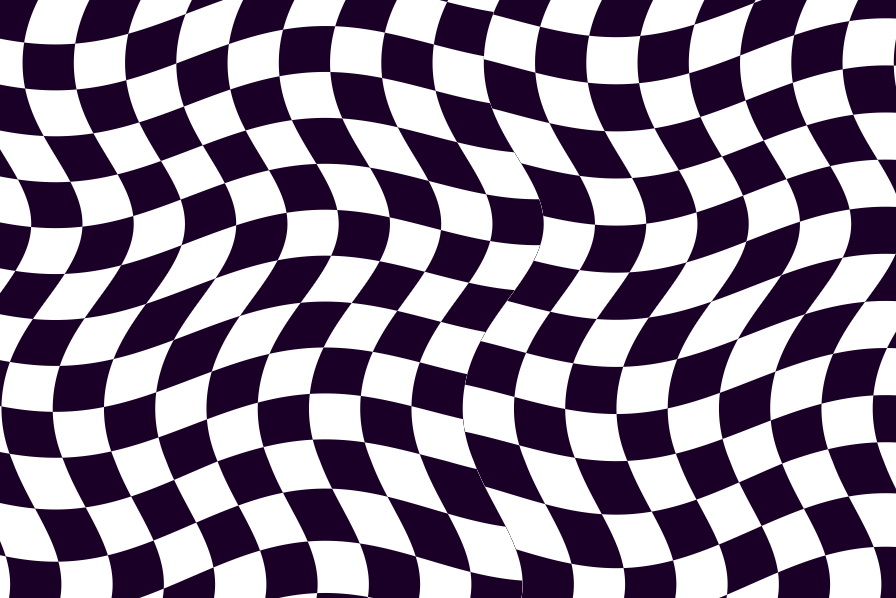
A Shadertoy shader for this pattern:

```glsl
// Wavy two-tone checkerboard whose rows slip along one curved column line.

// Lengths are fractions of the canvas height, measured from the top left.
const vec3  INK   = vec3(0.10, 0.00, 0.15);
const vec3  PAPER = vec3(1.0);
const float TAU   = 6.2831853;

const vec2  CELL        = vec2(0.0857, 0.0768); // column width, row height
const vec2  GRID_ORIGIN = vec2(0.0742, 0.0396);
const vec2  WAVE_SIZE   = vec2(0.0586, 0.0410); // sideways, vertical sway
const vec2  WAVE_PERIOD = vec2(0.578, 0.805);
const vec2  WAVE_CREST  = vec2(0.381, 0.117);
const vec2  LEAN        = vec2(0.061, 0.060);
const float CREST_SHARPNESS = 0.0049;

const float SEAM_COLUMN   = 9.0;    // column line where the rows slip
const float PANEL_SHIFT   = 0.9375; // wave offset of the right panel
const float PANEL_STRETCH = 0.025;
const float PANEL_CENTRE  = 0.547;
const float TALL_ROWS_START   = 0.771;
const float TALL_ROWS_STRETCH = 0.12;

// Column coordinate: whole numbers lie on the swaying vertical lines.
float columnAt(vec2 p) {
    float phase = TAU * (p.y - WAVE_CREST.x) / WAVE_PERIOD.x;
    float sway = WAVE_SIZE.x * cos(phase) + CREST_SHARPNESS * cos(2.0 * phase)
               - LEAN.x * (p.y - WAVE_CREST.x);
    return (p.x - GRID_ORIGIN.x - sway) / CELL.x;
}

// Row coordinate: whole numbers lie on the rolling horizontal lines.
float rowAt(vec2 p) {
    float phase = TAU * (p.x - WAVE_CREST.y) / WAVE_PERIOD.y;
    float roll = WAVE_SIZE.y * cos(phase) - LEAN.y * p.x;
    return (p.y - GRID_ORIGIN.y - roll) / CELL.y;
}

float pixelSpan(float t) {
    return max(length(vec2(dFdx(t), dFdy(t))), 1e-5);
}

// Antialiased square wave, from -1 to 1, that changes sign at whole numbers.
float squareWave(float t) {
    float ramp = 0.5 - abs(mod(t + 0.5, 2.0) - 1.0);
    return clamp(2.0 * ramp / pixelSpan(t), -1.0, 1.0);
}

void mainImage(out vec4 fragColor, in vec2 fragCoord) {
    vec2 p = vec2(fragCoord.x, iResolution.y - fragCoord.y) / iResolution.y;

    // Rows grow slightly taller near the bottom.
    vec2 left = p;
    left.y -= TALL_ROWS_STRETCH * max(0.0, p.y - TALL_ROWS_START);
    float column = columnAt(left);

    // The right panel restarts the row wave.
    vec2 right = left - vec2(PANEL_SHIFT, PANEL_STRETCH * (left.y - PANEL_CENTRE));

    // Join both panels along the seam, then combine rows with columns.
    float seam = clamp((column - SEAM_COLUMN) / pixelSpan(column) + 0.5, 0.0, 1.0);
    float rows = mix(squareWave(rowAt(left)), squareWave(rowAt(right)), seam);
    float ink = 0.5 + 0.5 * squareWave(column) * rows;

    fragColor = vec4(mix(PAPER, INK, ink), 1.0);
}
```
